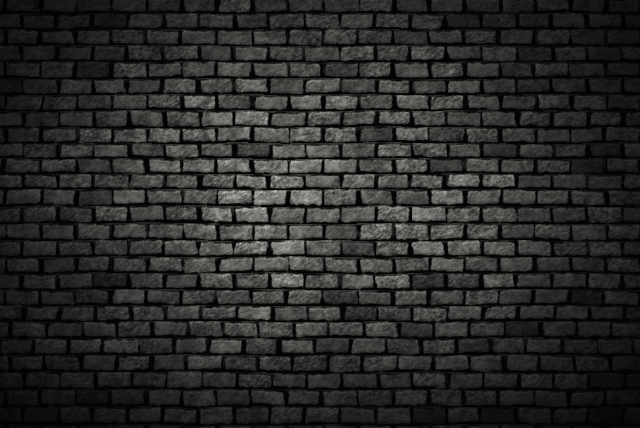
A WebGL 2 fragment shader for this texture:

```glsl
#version 300 es
precision highp float;
// A dark running-bond brick wall lit by a soft oval spotlight.

uniform vec2 u_resolution;
out vec4 fragColor;

float hash(vec2 p) {
    vec3 q = fract(vec3(p.xyx) * 0.1031);
    q += dot(q, q.yzx + 33.33);
    return fract((q.x + q.y) * q.z);
}

float noise(vec2 p) {
    vec2 i = floor(p), f = fract(p);
    f = f * f * (3.0 - 2.0 * f);
    return mix(mix(hash(i), hash(i + vec2(1, 0)), f.x),
               mix(hash(i + vec2(0, 1)), hash(i + vec2(1, 1)), f.x), f.y);
}

float fbm(vec2 p) {
    float sum = 0.0, amp = 0.5;
    for (int i = 0; i < 4; i++) {
        sum += amp * noise(p);
        p = mat2(1.6, 1.2, -1.2, 1.6) * p + 17.3;
        amp *= 0.55;
    }
    return sum;
}

float roundedBox(vec2 p, vec2 halfSize, float radius) {
    vec2 d = abs(p) - halfSize + radius;
    return length(max(d, 0.0)) + min(max(d.x, d.y), 0.0) - radius;
}

void main() {
    vec2 uv = gl_FragCoord.xy / u_resolution;
    vec2 p = vec2(uv.x * 1.5, 1.0 - uv.y);   // y runs downward, course by course
    const vec2 cell = vec2(0.0827, 0.0379);

    // Courses: nearly even, a little taller near the floor
    float course = (p.y - 0.1641) / cell.y + 3.0;
    course += 0.15 * exp(-pow((p.y - 0.45) / 0.07, 2.0));
    course -= 0.07 * max(course - 20.0, 0.0);
    course += 0.14 * (noise(p * vec2(9.0, 16.0)) - 0.5);
    float row = floor(course + 0.5);
    float fy = course - row;

    // Half-brick stagger with a small slip for each course
    float slip = 0.06 * (hash(vec2(row + 60.0, 3.0)) - 0.5)
               - 0.3 * exp(-pow((row - 20.0) / 1.3, 2.0));
    float along = (p.x - 0.7988) / cell.x - 0.5 * mod(row, 2.0) + slip;
    along += 0.07 * (noise(vec2(p.x * 9.0, row * 7.3)) - 0.5);
    float column = floor(along);
    float fx = along - column;
    vec2 id = vec2(column + 40.0, row + 20.0);

    // Brick outline with uneven ends, tilted beds and chipped edges
    float left = 0.01 + 0.06 * hash(id + 7.1);
    float right = 0.98 - 0.08 * hash(id + 19.7);
    vec2 local = vec2(fx - 0.5 * (left + right), fy + 0.02 + 0.06 * (hash(id + 31.0) - 0.5)) * cell;
    local.y += local.x * 0.09 * (hash(id + 5.0) - 0.5);
    local.x += local.y * 0.3 * (hash(id + 11.0) - 0.5);
    vec2 halfSize = vec2(0.5 * (right - left) * cell.x, 0.0142 + 0.0022 * hash(id + 43.0));
    float chips = 0.0075 * (fbm(p * 75.0) - 0.47);
    float d = roundedBox(local, halfSize, 0.004) + chips;
    float soft = max(0.0026, 0.75 / u_resolution.y);
    float brick = 1.0 - smoothstep(-soft, soft, d);

    // Stone grain: broad mottling, slanted scratches, fine pits
    float mottle = fbm(p * 45.0 + id * 3.7);
    float scratches = noise(mat2(0.85, 0.5, -0.5, 0.85) * p * vec2(130.0, 260.0) + id);
    float pits = noise(p * 300.0);
    float tone = 0.8 + 0.34 * hash(id + 53.0);
    tone *= 1.0 - 0.35 * step(0.94, hash(id + 71.0));
    float rough = 0.6 + 0.8 * hash(id + 83.0);
    float face = 1.0 + 0.75 * (mottle - 0.47);
    face += rough * (0.52 * (scratches - 0.5) + 0.34 * (pits - 0.5));
    face *= tone;

    // Light from above catches the top lip and shades the lower edge
    float lip = 1.0 - smoothstep(0.0, 0.005, abs(d + 0.003));
    face *= 1.0 - 0.16 * lip * sign(local.y) * smoothstep(0.004, 0.012, abs(local.y));

    // Mortar fills patches above each brick and in some upright joints
    float patches = smoothstep(0.3, 0.65, noise(p * vec2(38.0, 60.0) + 9.0));
    float ledge = 1.0 - smoothstep(-0.46, -0.33, fy);
    float upright = smoothstep(0.55, 0.9, hash(id + 97.0 + step(0.5, fx)));
    float mortar = 0.02 + 0.48 * ledge * (0.25 + 0.75 * patches);
    mortar += 0.3 * upright * patches * (1.0 - smoothstep(0.1, 0.35, fy)) * (1.0 - ledge);
    mortar *= 0.7 + 0.6 * pits;

    // Oval spotlight
    vec2 spot = (p - vec2(0.74, 0.46)) / vec2(0.64, 0.47);
    float light = exp(-dot(spot, spot)) * (0.86 + 0.28 * noise(p * 5.0 + 2.0));

    float value = 0.008 + 0.43 * light * mix(mortar, max(face, 0.0), brick);
    fragColor = vec4(value * vec3(1.0, 1.0, 0.965), 1.0);
}
```
